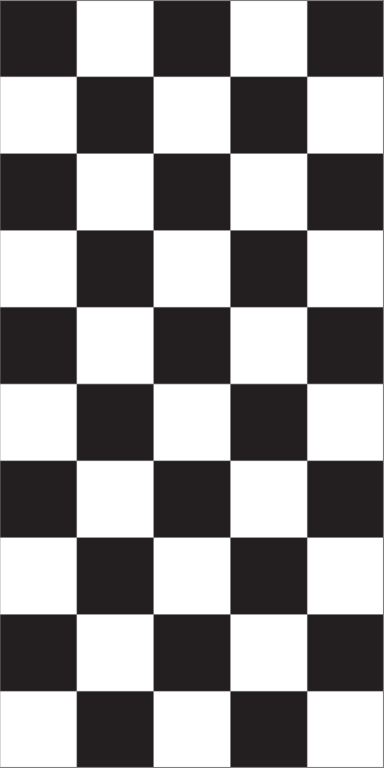
This pattern is drawn by a Shadertoy shader. Its source:

```glsl
// Black and white checkerboard, five squares by ten, with a thin grey edge line.
#define CELLS vec2(5.0, 10.0)
#define DARK vec3(0.137, 0.122, 0.125)
#define LIGHT vec3(1.0)
#define EDGE_GREY vec3(0.50)
#define EDGE_WIDTH 0.014   // in squares
#define SOFTNESS 0.020     // blur between squares, in squares

// Square wave of period 2 with smoothed steps: +1 on even squares, -1 on odd.
vec2 softSquareWave(vec2 p, vec2 blur) {
    vec2 toStep = 0.5 - abs(fract(p) - 0.5);
    vec2 parity = 1.0 - 2.0 * mod(floor(p), 2.0);
    return parity * clamp(2.0 * toStep / blur, 0.0, 1.0);
}

void mainImage(out vec4 fragColor, in vec2 fragCoord) {
    vec2 p = fragCoord / iResolution.xy * CELLS;
    vec2 pixel = CELLS / iResolution.xy;

    // Checks: the lower left square is light
    vec2 wave = softSquareWave(p, max(vec2(SOFTNESS), pixel));
    vec3 color = mix(DARK, LIGHT, 0.5 + 0.5 * wave.x * wave.y);

    // Hairline along the top, right and bottom
    vec2 inset = vec2(CELLS.x - p.x, min(p.y, CELLS.y - p.y));
    vec2 cover = clamp((EDGE_WIDTH - inset) / pixel + 0.5, 0.0, 1.0);
    color = mix(color, EDGE_GREY, max(cover.x, cover.y));

    fragColor = vec4(color, 1.0);
}
```
